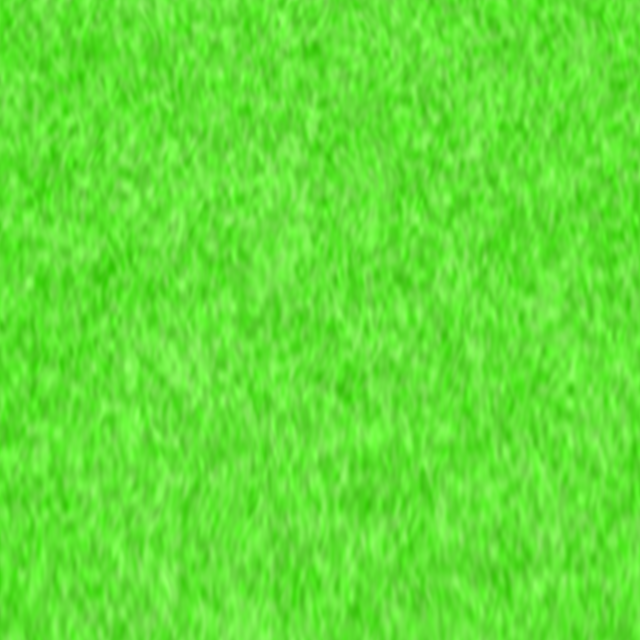
A Shadertoy shader for this texture:

```glsl
// Bright green turf: short, soft, nearly upright blades over faint pale patches.
// Sheared layers of stretched value noise drive two colour axes,
// brightness and paleness, around one mean green.

const vec3 MEAN_GREEN = vec3(0.387, 0.883, 0.215);
const vec3 LIGHT_AXIS = vec3(0.025, 0.041, 0.022);  // one deviation brighter
const vec3 PALE_AXIS  = vec3(0.048, 0.011, 0.053);  // one deviation less saturated

const float BLADES_ACROSS = 122.0;  // noise cells over the canvas width
const float ROWS_AT_BASE  = 42.0;   // longer blades at the bottom
const float ROWS_GAIN     = 9.0;    // shorter blades towards the top
const float BLADE_LEAN    = 0.09;   // shear of the two crossing layers
const float STAGGER       = 0.25;   // vertical offset between columns, in rows
const float SWAY          = 0.003;  // slow sideways bending
const vec2  PATCH_CELLS   = vec2(20.0, 13.0);
const float EDGE_DEPTH    = 0.35;   // richer green at the left and right sides
const float NOISE_GAIN    = 4.66;   // brings value noise to unit deviation

float hash(vec2 p) {
    return fract(sin(dot(p, vec2(127.1, 311.7))) * 43758.5453);
}

// Smooth value noise with zero mean and unit deviation
float noise(vec2 p) {
    vec2 cell = floor(p);
    vec2 f = fract(p);
    f = f * f * (3.0 - 2.0 * f);
    float low  = mix(hash(cell), hash(cell + vec2(1.0, 0.0)), f.x);
    float high = mix(hash(cell + vec2(0.0, 1.0)), hash(cell + vec2(1.0, 1.0)), f.x);
    return (mix(low, high, f.y) - 0.5) * NOISE_GAIN;
}

// One layer of upright streaks, sheared sideways by lean
float bladeLayer(vec2 uv, float lean, float seed) {
    float row = uv.y * (ROWS_AT_BASE + ROWS_GAIN * uv.y);
    float column = (uv.x + lean * uv.y) * BLADES_ACROSS;
    // Stagger the rows so that cells do not line up across the canvas
    row += STAGGER * noise(vec2(column * 0.4, row * 0.2) + seed);
    return noise(vec2(column, row) + seed);
}

// Two crossing layers, scaled back to unit deviation
float blades(vec2 uv, float seed) {
    float left  = bladeLayer(uv, BLADE_LEAN, seed);
    float right = bladeLayer(uv, -BLADE_LEAN, seed + 37.3);
    return (left + right) * 0.7071;
}

void mainImage(out vec4 fragColor, in vec2 fragCoord) {
    vec2 uv = fragCoord / iResolution.y;
    float side = abs(2.0 * fragCoord.x / iResolution.x - 1.0);

    // Blades bend gently from place to place
    vec2 bent = uv + vec2(SWAY * noise(uv * 9.0 + 5.7), 0.0);

    // Broad, faint patches of paler grass
    float patches = 0.7 * noise(uv * PATCH_CELLS + 11.9)
                  + 0.6 * noise(uv * PATCH_CELLS * 2.3 + 71.4);

    // Position on each colour axis
    float light = 0.95 * blades(bent, 3.1) + 0.15 * patches;
    float pale  = 0.88 * blades(bent, 151.6) + 0.4 * patches;
    pale += EDGE_DEPTH * (0.25 - smoothstep(0.5, 1.0, side));

    vec3 color = MEAN_GREEN + light * LIGHT_AXIS + pale * PALE_AXIS;
    fragColor = vec4(clamp(color, 0.0, 1.0), 1.0);
}
```
